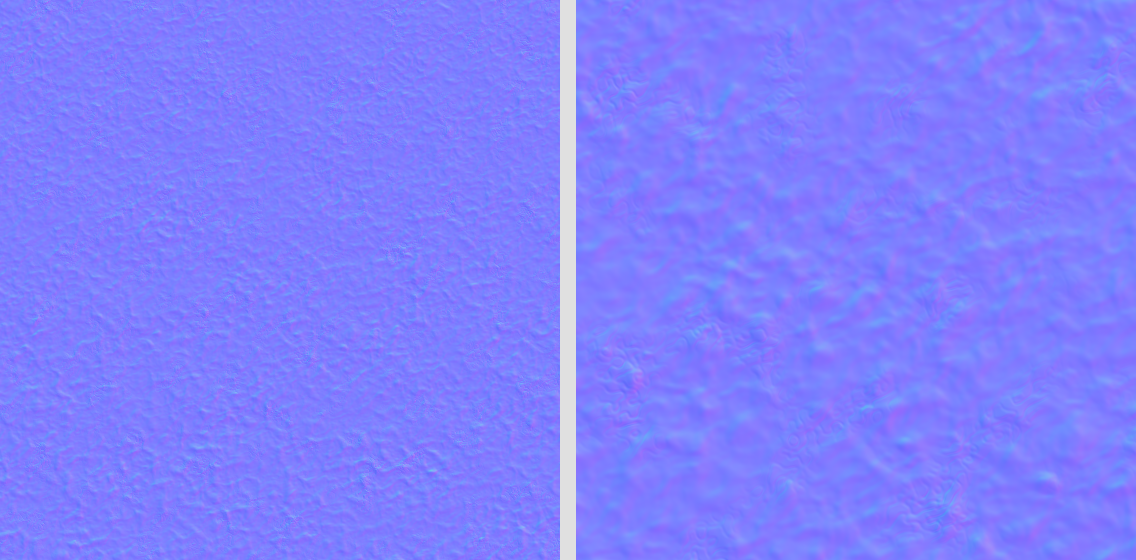
Left, the full canvas; right, a detail of the centre.
Reproduce this texture map procedurally as a Shadertoy shader.

```glsl
// Tangent-space normal map of rough plaster: soft lumps, finer towards the top, with patches of grit.

const float SWELL_FREQ  = 14.0;   // broad undulation of the wall
const float LUMP_FREQ   = 56.0;   // lumps across the canvas
const float PEBBLE_FREQ = 104.0;
const float GRAIN_FREQ  = 185.0;
const float GRIT_FREQ   = 145.0;
const float PATCH_FREQ  = 9.0;    // areas of stronger and weaker relief
const float SWELL_SLOPE  = 0.018;
const vec2  LUMP_SLOPE   = vec2(0.068, 0.034);  // steepness at bottom, top
const vec2  PEBBLE_SLOPE = vec2(0.036, 0.048);
const float GRAIN_SLOPE  = 0.024;
const float CREASE_SLOPE = 0.024;
const float SPECK_SLOPE  = 0.036;
const float WARP_FREQ   = 30.0;
const float WARP_AMOUNT = 0.005;
const float SAMPLE_STEP = 0.0009; // half width of the slope filter
const vec2  STRETCH     = vec2(0.95, 1.06);
const float SHEAR       = 0.15;   // leans the lumps along the rising diagonal
const vec2  TILT        = vec2(-0.008, -0.013);
const float UPPER_EDGE  = 1.3;    // sharpens slopes that face upwards
const mat2  TURN        = mat2(0.8, 0.6, -0.6, 0.8);

// Unit gradient for a lattice cell
vec2 cellGradient(vec2 cell, uint seed) {
    uvec2 q = uvec2(ivec2(cell)) * uvec2(1597u, 3571u);
    uint h = (q.x ^ (q.y + seed * 7919u)) * 747796u + 28913u;
    h = (h ^ (h >> 15)) * 277803u;
    h = (h ^ (h >> 13)) * 668265u;
    h ^= h >> 16;
    float angle = float(h & 65535u) * 6.28318 / 65536.0;
    return vec2(cos(angle), sin(angle));
}

float gradientNoise(vec2 p, uint seed) {
    vec2 cell = floor(p), f = p - cell;
    vec2 u = f * f * f * (f * (f * 6.0 - 15.0) + 10.0);
    vec2 e = vec2(1.0, 0.0);
    float a = dot(cellGradient(cell, seed), f);
    float b = dot(cellGradient(cell + e.xy, seed), f - e.xy);
    float c = dot(cellGradient(cell + e.yx, seed), f - e.yx);
    float d = dot(cellGradient(cell + e.xx, seed), f - e.xx);
    return mix(mix(a, b, u.x), mix(c, d, u.x), u.y);
}

// Rounded mounds standing on a flatter ground
float mounds(vec2 p, uint seed) {
    float n = gradientNoise(p, seed);
    return smoothstep(-0.15, 0.75, n) + 0.3 * n;
}

float plasterHeight(vec2 uv) {
    vec2 p = vec2(uv.x, uv.y - SHEAR * uv.x) * STRETCH;

    // Bend the domain so that the lumps vary in shape and direction
    p += WARP_AMOUNT * vec2(gradientNoise(p * WARP_FREQ, 1u),
                            gradientNoise(p * WARP_FREQ, 2u));
    vec2 turned = TURN * p;

    float rise = clamp(uv.y, 0.0, 1.0);
    float relief = 1.0 + 0.6 * gradientNoise(uv * PATCH_FREQ, 3u);
    float gritMask = smoothstep(0.0, 0.45, gradientNoise(uv * PATCH_FREQ * 2.3, 4u));

    float h = SWELL_SLOPE * gradientNoise(turned * SWELL_FREQ, 9u) / SWELL_FREQ;
    h += mix(LUMP_SLOPE.x, LUMP_SLOPE.y, rise) * mounds(p * LUMP_FREQ, 5u) / LUMP_FREQ;
    h += mix(PEBBLE_SLOPE.x, PEBBLE_SLOPE.y, rise) * mounds(turned * PEBBLE_FREQ, 6u) / PEBBLE_FREQ;
    h += GRAIN_SLOPE * gradientNoise(p * GRAIN_FREQ, 7u) / GRAIN_FREQ;

    // Thin creases and small raised specks inside the gritty patches
    float crease = smoothstep(0.0, 0.22, abs(gradientNoise(turned * GRIT_FREQ, 8u)));
    float speck = smoothstep(0.22, 0.55, gradientNoise(p * GRIT_FREQ, 10u));
    h += gritMask * (CREASE_SLOPE * crease + SPECK_SLOPE * speck) / GRIT_FREQ;
    return h * relief;
}

void mainImage(out vec4 fragColor, in vec2 fragCoord) {
    vec2 uv = fragCoord / iResolution.xy;
    vec2 e = vec2(SAMPLE_STEP, 0.0);

    // Central differences turn height into slope
    vec2 slope = vec2(plasterHeight(uv + e.xy) - plasterHeight(uv - e.xy),
                      plasterHeight(uv + e.yx) - plasterHeight(uv - e.yx)) / (2.0 * SAMPLE_STEP);

    vec2 facing = TILT - slope;
    facing.y += UPPER_EDGE * facing.y * facing.y;
    vec3 normal = normalize(vec3(facing, 1.0));
    fragColor = vec4(0.5 + 0.5 * normal, 1.0);
}
```
